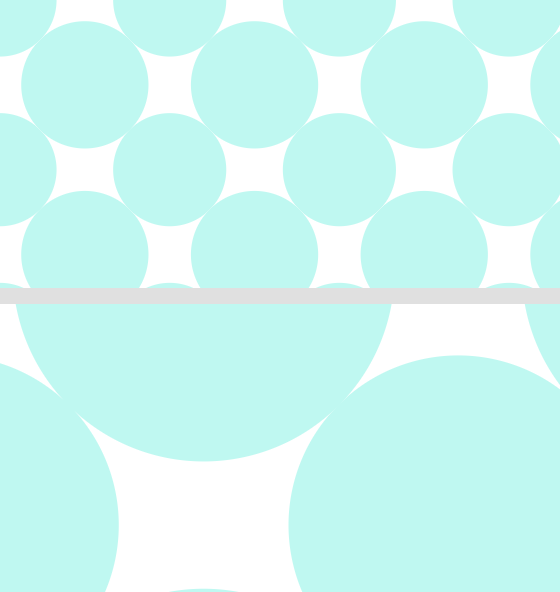
Top: the whole. Bottom: its middle third, enlarged.
A Shadertoy shader for this pattern:

```glsl
// Two interleaved square grids of flat mint discs on white.
// Small discs sit on the cell corners and larger ones at the cell centres;
// each grid is a folded distance to the nearest disc, counted from the top left.

#define REPEATS_ACROSS 3.3
#define CORNER_RADIUS  0.3333
#define CENTRE_RADIUS  0.375
#define DISC_COLOUR    vec3(0.749, 0.973, 0.945)
#define GROUND_COLOUR  vec3(1.0)

// Signed distance to the nearest disc centred on the integer lattice.
float discGrid(vec2 p, float radius) {
    return length(fract(p + 0.5) - 0.5) - radius;
}

void mainImage(out vec4 fragColor, in vec2 fragCoord) {
    // Cell units, anchored at the top left corner.
    float pixel = REPEATS_ACROSS / iResolution.x;
    vec2 cell = vec2(fragCoord.x, iResolution.y - fragCoord.y) * pixel;

    // Union of the two grids.
    float dist = min(discGrid(cell, CORNER_RADIUS),
                     discGrid(cell - 0.5, CENTRE_RADIUS));

    // One-pixel edge coverage.
    float coverage = clamp(0.5 - dist / pixel, 0.0, 1.0);
    fragColor = vec4(mix(GROUND_COLOUR, DISC_COLOUR, coverage), 1.0);
}
```
